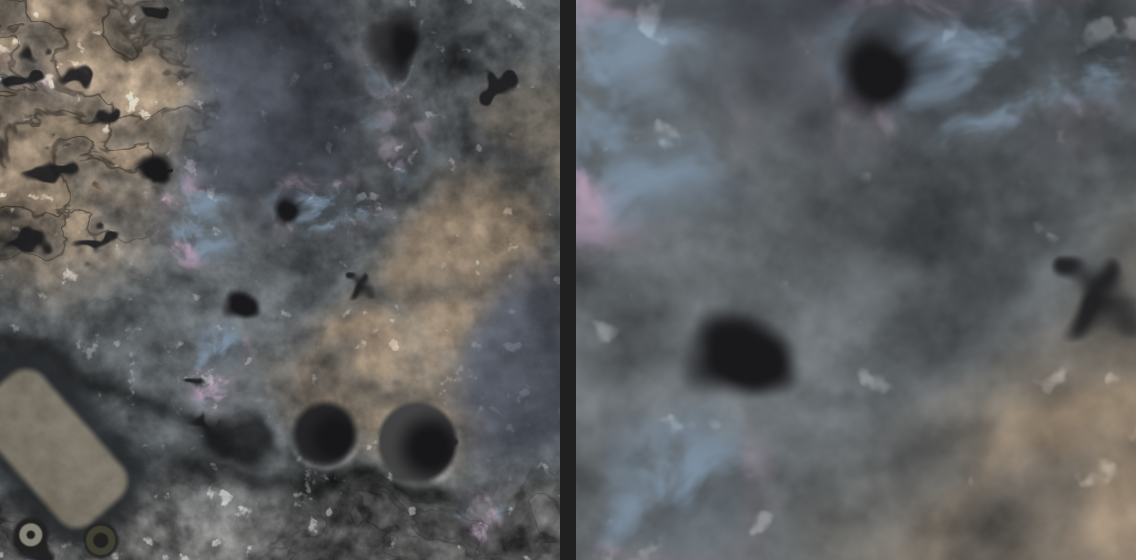
Left: the whole. Right: its middle third, enlarged.
Write a Shadertoy shader that draws this texture.

```glsl
// Weathered grey rock: an ochre crust, smooth slate hollows, round pits, a pale pebble.
// Warped fractal noise sets tone and grain; soft ellipses place the zones,
// and a jittered grid scatters the small black holes.

float hash(vec2 p) {
    return fract(sin(dot(p, vec2(127.1, 311.7))) * 43758.5453);
}

float noise(vec2 p) {
    vec2 i = floor(p), f = fract(p);
    f = f * f * (3.0 - 2.0 * f);
    return mix(mix(hash(i), hash(i + vec2(1, 0)), f.x),
               mix(hash(i + vec2(0, 1)), hash(i + vec2(1, 1)), f.x), f.y);
}

float fbm(vec2 p) {
    float sum = 0.0, amp = 0.5;
    for (int i = 0; i < 4; i++) {
        sum += amp * noise(p);
        p = mat2(1.6, 1.2, -1.2, 1.6) * p + 17.3;
        amp *= 0.5;
    }
    return sum / 0.9375;
}

// Soft ellipse: 1 inside, fading to 0 at the radius
float zone(vec2 p, vec2 center, vec2 radius) {
    return 1.0 - smoothstep(0.45, 1.0, length((p - center) / radius));
}

float roundBox(vec2 p, vec2 halfSize, float r) {
    vec2 q = abs(p) - halfSize + r;
    return length(max(q, 0.0)) + min(max(q.x, q.y), 0.0) - r;
}

// Irregular black holes, one candidate per jittered cell
float holes(vec2 p, float density) {
    vec2 g = p * vec2(13.0, 17.0);
    g += 0.7 * (vec2(noise(p * 45.0), noise(p * 45.0 + 9.0)) - 0.5);
    float mask = 0.0;
    for (int y = -1; y <= 1; y++)
    for (int x = -1; x <= 1; x++) {
        vec2 cell = floor(g) + vec2(x, y);
        vec2 center = cell + 0.2 + 0.6 * vec2(hash(cell + 3.1), hash(cell + 8.7));
        float radius = mix(0.12, 0.45, pow(hash(cell + 5.5), 2.0));
        float d = length((g - center) * vec2(0.75, 1.0)) - radius;
        mask = max(mask, step(hash(cell), density) * (1.0 - smoothstep(-0.08, 0.1, d)));
    }
    return mask;
}

// Deep round pit, darkest off centre, with a faint pale lip below
vec3 pit(vec3 col, vec2 p, vec2 center, float r, float softness, float shade) {
    vec2 q = (p - center) / r;
    float d = length(q);
    float lip = exp(-pow((d - 1.12) * 9.0, 2.0)) * smoothstep(0.1, 1.0, -q.y);
    float lit = shade * smoothstep(0.35, 1.1, length(q - vec2(0.35, -0.15)));
    vec3 inside = vec3(0.09, 0.09, 0.10) + lit * vec3(0.20, 0.20, 0.19);
    return mix(col + 0.12 * lip, inside, 1.0 - smoothstep(1.0 - softness, 1.0 + softness, d));
}

void mainImage(out vec4 fragColor, in vec2 fragCoord) {
    vec2 p = fragCoord / iResolution.xy;
    vec2 w = p + 0.12 * (vec2(fbm(p * 6.0), fbm(p * 6.0 + 31.0)) - 0.5);
    float broad = fbm(w * 5.0), mid = fbm(w * vec2(13.0, 18.0) + 7.0), fine = fbm(p * 42.0);

    // Zones
    float crust = zone(w, vec2(0.08, 0.80), vec2(0.36, 0.42));
    float ochre = max(zone(w, vec2(0.83, 0.52), vec2(0.20, 0.24)),
                      0.8 * zone(w, vec2(0.72, 0.32), vec2(0.30, 0.20)));
    ochre = max(ochre, 0.6 * zone(w, vec2(0.98, 0.78), vec2(0.14, 0.16)));
    float slate = max(zone(w, vec2(0.47, 0.84), vec2(0.19, 0.27)),
                      zone(w, vec2(0.95, 0.33), vec2(0.17, 0.25)));
    float rubble = 1.0 - smoothstep(0.05, 0.22, w.y);
    float rough = mix(0.6, 1.0, max(crust, rubble)) * (1.0 - 0.55 * slate);

    // Stone tone and tint
    float tone = 0.355 + 0.30 * (broad - 0.5) + rough * (0.42 * (mid - 0.5) + 0.34 * (fine - 0.5));
    tone += 0.10 * crust + 0.08 * ochre - 0.085 * slate;
    float warm = clamp(max(crust, ochre) * (0.4 + 1.1 * mid) + 0.25 * rubble, 0.0, 1.0);
    vec3 col = tone * mix(vec3(0.95, 1.0, 1.03), vec3(1.12, 1.0, 0.86), warm);
    col = mix(col, tone * vec3(0.94, 0.99, 1.10), slate);
    col *= 1.0 - 0.35 * max(crust, 0.5 * rubble) * (1.0 - smoothstep(0.0, 0.045, abs(mid - 0.47)));

    // Shadowed folds across the lower part
    float upperFold = exp(-pow((w.y - 0.37 + 0.9 * w.x * w.x) / 0.028, 2.0)) * (1.0 - smoothstep(0.32, 0.46, w.x));
    float lowerFold = exp(-pow((w.y - 0.12 - 0.35 * pow(w.x - 0.72, 2.0)) / 0.025, 2.0));
    lowerFold *= smoothstep(0.25, 0.34, w.x) * (1.0 - smoothstep(0.80, 0.92, w.x));
    col *= 1.0 - 0.45 * max(upperFold, lowerFold);
    col *= 1.0 - 0.6 * zone(w, vec2(0.42, 0.215), vec2(0.07, 0.06));

    // Lilac and pale blue mineral flecks
    float mineral = max(zone(w, vec2(0.36, 0.62), vec2(0.08, 0.11)), zone(w, vec2(0.57, 0.64), vec2(0.13, 0.09)));
    mineral = max(mineral, zone(w, vec2(0.41, 0.35), vec2(0.06, 0.12)));
    mineral = max(mineral, zone(w, vec2(0.85, 0.09), vec2(0.06, 0.07)));
    mineral = max(mineral, 0.45 * zone(w, vec2(0.68, 0.80), vec2(0.12, 0.16)));
    mineral = max(mineral, 0.7 * zone(w, vec2(0.03, 0.86), vec2(0.10, 0.05)));
    float fleck = smoothstep(0.42, 0.75, fbm(w * 32.0 + 4.0));
    vec3 fleckColor = mix(vec3(0.50, 0.58, 0.66), vec3(0.72, 0.63, 0.72), smoothstep(0.35, 0.65, noise(p * 22.0)));
    col = mix(col, fleckColor, mineral * (0.12 + 0.75 * fleck));
    col += 0.28 * smoothstep(0.70, 0.82, fbm(p * 34.0 + 60.0)) * rough;

    // Small holes, then the large pits
    float density = 0.025 + 0.22 * crust + 0.04 * ochre;
    col = mix(col, vec3(0.11, 0.11, 0.12), 0.9 * holes(p, density));
    float clump = max(zone(w, vec2(0.435, 0.475), vec2(0.032, 0.028)), zone(w, vec2(0.505, 0.635), vec2(0.036, 0.026)));
    clump = max(clump, zone(w, vec2(0.29, 0.715), vec2(0.048, 0.034)));
    col = mix(col, vec3(0.10, 0.10, 0.11), clump);
    col = pit(col, p, vec2(0.580, 0.226), 0.055, 0.18, 0.25);
    col = pit(col, p, vec2(0.745, 0.211), 0.070, 0.09, 0.85);
    col = pit(col, w, vec2(0.695, 0.918), 0.046, 0.40, 0.5);

    // Smooth pebble in its dark socket, with two tiny rings below it
    vec2 q = mat2(0.66, 0.75, -0.75, 0.66) * (p - vec2(0.092, 0.199));
    float pebble = roundBox(vec2(0.66 * (p.x - 0.092) - 0.75 * (p.y - 0.199), q.y), vec2(0.15, 0.077), 0.045);
    col = mix(col, vec3(0.15, 0.16, 0.17), 0.85 * (1.0 - smoothstep(0.005, 0.065, pebble + 0.03 * (mid - 0.5))));
    vec3 pebbleColor = vec3(0.48, 0.46, 0.41) + 0.10 * (fine - 0.5) + 0.10 * (broad - 0.5);
    col = mix(col, pebbleColor, 1.0 - smoothstep(-0.012, 0.005, pebble));
    for (int i = 0; i < 2; i++) {
        float k = float(i), d = length(p - vec2(0.055 + 0.125 * k, 0.045 - 0.01 * k));
        col = mix(col, vec3(0.13), 1.0 - smoothstep(0.026, 0.036, d));
        col = mix(col, vec3(0.52, 0.52, 0.47) - 0.27 * k, 1.0 - smoothstep(0.004, 0.009, abs(d - 0.014 - 0.006 * k)));
    }
    fragColor = vec4(clamp(col, 0.06, 0.85), 1.0);
}
```
